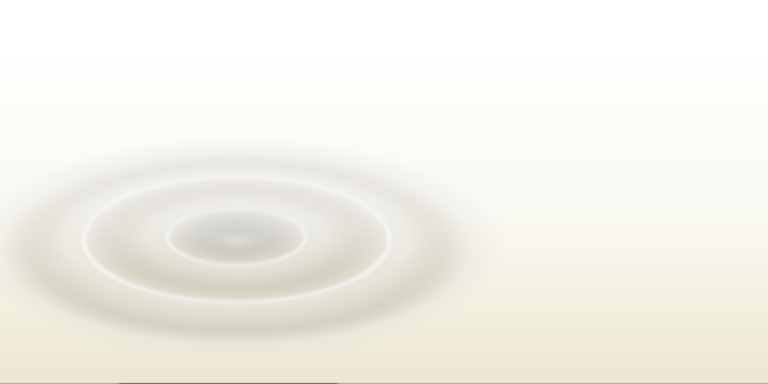
Write a WebGL 1 fragment shader that draws this background.

```glsl
precision highp float;
// Pale milky surface: a white to cream vertical gradient with a set of
// flattened ripples at lower left. Rings are painted from the outside in,
// each a soft ellipse with a trough, a broad swell and a thin bright crest.

#define CENTER vec2(0.616, 0.383)
#define FLATTEN 0.41
#define INNER_RADIUS 0.180
#define RING_STEP 0.2175
#define CREST_WIDTH 0.0075
#define SWELL_WIDTH 0.045
#define LINE_HEIGHT 0.005

uniform vec2 u_resolution;

float bell(float x, float width) {
    x /= width;
    return exp(-x * x);
}

// Cream at the bottom, warm white in the middle, pure white above
vec3 backdrop(float y) {
    vec3 c = mix(vec3(0.928, 0.902, 0.832), vec3(0.951, 0.940, 0.875), smoothstep(0.0, 0.22, y));
    c = mix(c, vec3(0.980, 0.976, 0.951), smoothstep(0.15, 0.48, y));
    c = mix(c, vec3(0.990, 0.990, 0.970), smoothstep(0.45, 0.70, y));
    return mix(c, vec3(1.0), smoothstep(0.68, 0.90, y));
}

vec3 ripples(vec3 color, vec2 p) {
    for (int i = 0; i < 3; i++) {
        float order = 2.0 - float(i);
        float radius = INNER_RADIUS + RING_STEP * order;
        vec2 center = CENTER - vec2(0.0, 0.007 * order * order);
        vec2 q = (p - center) / vec2(1.0, FLATTEN);
        float len = max(length(q), 0.001);
        float d = len - radius;
        vec2 dir = q / len;
        float edge = d / length(vec2(dir.x, dir.y / FLATTEN));
        float outer = step(1.5, order);
        float low = smoothstep(0.7, -0.9, dir.y);

        // Body tone, darker and more olive toward the viewer
        vec3 body = mix(vec3(0.918, 0.910, 0.885), vec3(0.868, 0.857, 0.800), low);
        float fade = mix(0.035, 0.11, outer);
        color = mix(color, body, 0.88 * smoothstep(fade, -fade, d));

        // Trough just inside the crest
        float trough = bell(d + 0.085, 0.055) * mix(0.45, 1.0, low);
        color -= trough * vec3(0.040, 0.040, 0.043);

        // Broad swell around the crest, strongest on the far side
        float swell = bell(d - 0.025, SWELL_WIDTH) * mix(0.55, 0.30, low);
        color = mix(color, vec3(0.955, 0.950, 0.930), swell * (1.0 - 0.5 * outer));

        // Thin crest, faint on the outermost ring
        float shine = mix(0.78, 0.16, outer);
        shine *= 0.65 + 0.35 * dir.x * dir.x;
        color = mix(color, vec3(0.965, 0.965, 0.960), shine * bell(edge, CREST_WIDTH));
    }
    return color;
}

// Grey hollow with a small raised drop in the middle
vec3 hollow(vec3 color, vec2 p) {
    vec2 q = (p - CENTER) / vec2(1.0, FLATTEN);
    color = mix(color, vec3(0.775, 0.773, 0.757), 0.75 * bell(length(q), 0.125));
    vec2 drop = (p - CENTER + vec2(0.0, 0.008)) / vec2(1.0, 0.35);
    return mix(color, vec3(0.880, 0.876, 0.860), 0.75 * bell(length(drop), 0.045));
}

void main() {
    vec2 p = gl_FragCoord.xy / u_resolution.y;
    vec3 color = hollow(ripples(backdrop(p.y), p), p);

    // Narrow grey border at the bottom with a darker stretch
    float dark = smoothstep(0.30, 0.32, p.x) * smoothstep(0.89, 0.87, p.x);
    vec3 border = mix(vec3(0.66, 0.65, 0.60), vec3(0.36, 0.38, 0.32), dark);
    color = mix(border, color, smoothstep(0.0, LINE_HEIGHT, p.y));

    gl_FragColor = vec4(color, 1.0);
}
```
